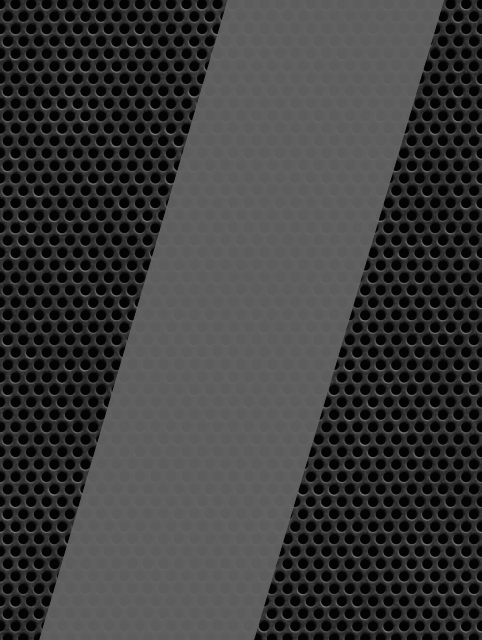
Give the GLSL for this pattern, as a WebGL 1 fragment shader.

```glsl
precision highp float;

uniform vec2 u_resolution;

// Lengths are fractions of the canvas height
const vec2 PITCH = vec2(0.02428, 0.01944);
const float TOP_ROW = 0.9935;
const float HOLE_RADIUS = 0.0079;
const float RIM_WIDTH = 0.0015;
const float BAND_OPACITY = 0.925;
const vec3 HOLE_COLOR = vec3(0.012);
const vec3 BAND_COLOR = vec3(0.392);

float hash(vec2 p) {
  vec3 q = fract(vec3(p.xyx) * 0.1031);
  q += dot(q, q.yzx + 33.33);
  return fract((q.x + q.y) * q.z);
}

float valueNoise(vec2 p) {
  vec2 cell = floor(p);
  vec2 f = fract(p);
  f = f * f * (3.0 - 2.0 * f);
  float low = mix(hash(cell), hash(cell + vec2(1.0, 0.0)), f.x);
  float high = mix(hash(cell + vec2(0.0, 1.0)), hash(cell + vec2(1.0)), f.x);
  return mix(low, high, f.y);
}

// Offset from the nearest hole centre in xy, hole index in zw
vec4 nearestHole(vec2 p) {
  float middleRow = floor((TOP_ROW - p.y) / PITCH.y + 0.5);
  vec4 nearest = vec4(1.0);
  for (int i = -1; i <= 1; i++) {
    float row = middleRow + float(i);
    float stagger = 0.5 * mod(row, 2.0);
    float column = floor(p.x / PITCH.x - stagger + 0.5);
    vec2 id = vec2(column, row) + 10.0;
    vec2 center = vec2((column + stagger) * PITCH.x, TOP_ROW - row * PITCH.y);
    center += (vec2(hash(id), hash(id + 57.0)) - 0.5) * 0.0003;
    vec2 offset = p - center;
    if (length(offset) < length(nearest.xy)) nearest = vec4(offset, id);
  }
  return nearest;
}

// Perforated metal lit on the lower left rims
vec3 meshColor(vec2 p, float pixel) {
  vec4 hole = nearestHole(p);
  float dist = length(hole.xy);
  vec2 direction = hole.xy / max(dist, 0.0001);
  float facing = dot(direction, vec2(-0.42, -0.91));
  float rimDist = (dist - HOLE_RADIUS - 0.0009) / RIM_WIDTH;
  float rim = exp(-rimDist * rimDist);
  float glint = hash(hole.zw + 19.0);

  float metal = 0.19 + 0.04 * (valueNoise(p * 9.0) - 0.5);
  metal += 0.07 * (valueNoise(p * 310.0) - 0.5);
  float light = max(facing, 0.0) * (0.13 + 0.18 * glint * glint);
  metal += rim * (light - 0.11 * max(-facing, 0.0));

  float edge = max(0.75 * pixel, 0.0006);
  float solid = smoothstep(-edge, edge, dist - HOLE_RADIUS);
  return mix(HOLE_COLOR, vec3(max(metal, 0.03)), solid);
}

// Coverage of the slanted band
float bandMask(vec2 p, float pixel) {
  float left = p.x - (0.0612 + 0.2943 * p.y);
  float right = 0.3971 + 0.2969 * p.y - p.x;
  return smoothstep(-0.6 * pixel, 0.6 * pixel, min(left, right));
}

void main() {
  float pixel = 1.0 / u_resolution.y;
  vec2 p = gl_FragCoord.xy * pixel;
  vec3 color = meshColor(p, pixel);
  color = mix(color, BAND_COLOR, BAND_OPACITY * bandMask(p, pixel));
  gl_FragColor = vec4(color, 1.0);
}
```
